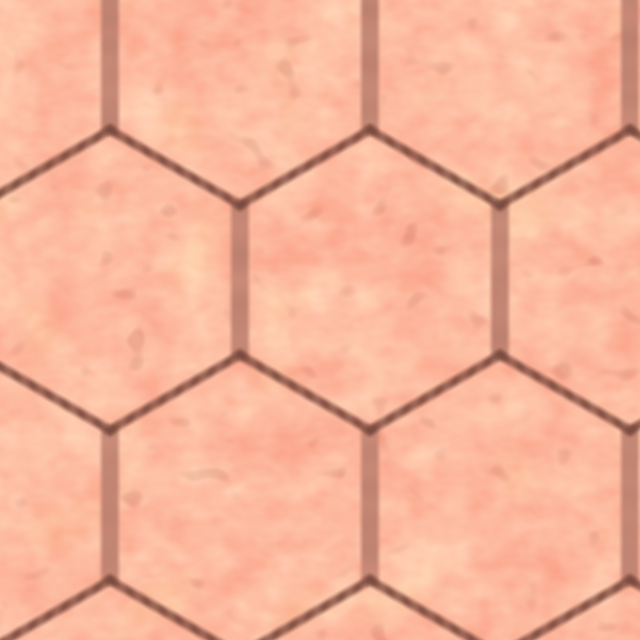
Give the GLSL for this pattern, as a WebGL 2 fragment shader.

```glsl
#version 300 es
precision highp float;
// Large pointy-topped hexagon tiles in mottled peach with brown joints.
// The nearest hexagon centre gives edge distances: upright joints are wide
// and pale, slanted joints thin and dark; gradient noise mottles the tiles.

#define TILE_WIDTH 0.40625
#define TILE_CENTRE vec2(0.578, 0.5625)
#define UPRIGHT_HALF 0.0138
#define SLANT_HALF 0.0066
#define JOINT_BLUR 0.0055
#define KNOT_RADIUS 0.0125
#define MOTTLE 0.95
#define PEACH_DEEP vec3(0.985, 0.655, 0.555)
#define PEACH_LIGHT vec3(1.0, 0.805, 0.695)
#define UPRIGHT_BROWN vec3(0.75, 0.51, 0.44)
#define SLANT_BROWN vec3(0.51, 0.31, 0.26)

uniform vec2 u_resolution;
out vec4 fragColor;

vec2 hash2(vec2 p) {
  vec3 q = fract(p.xyx * vec3(0.1031, 0.1030, 0.0973));
  q += dot(q, q.yzx + 33.33);
  return fract((q.xx + q.yz) * q.zy);
}

float cornerRamp(vec2 cell, vec2 corner, vec2 f) {
  return dot(hash2(cell + corner + 40.0) * 2.0 - 1.0, f - corner);
}

float gradientNoise(vec2 p) {
  vec2 cell = floor(p), f = fract(p);
  vec2 u = f * f * f * (f * (f * 6.0 - 15.0) + 10.0);
  float low = mix(cornerRamp(cell, vec2(0, 0), f), cornerRamp(cell, vec2(1, 0), f), u.x);
  float high = mix(cornerRamp(cell, vec2(0, 1), f), cornerRamp(cell, vec2(1, 1), f), u.x);
  return mix(low, high, u.y);
}

// Soft-edged band around zero distance
float band(float d, float halfWidth, float blur) {
  return 1.0 - smoothstep(halfWidth - blur, halfWidth + blur, d);
}

// Offset from the nearest centre of a hexagonal lattice
vec2 hexLocal(vec2 p) {
  vec2 pitch = TILE_WIDTH * vec2(1.0, sqrt(3.0));
  vec2 a = p - pitch * round(p / pitch);
  vec2 b = p - pitch * (floor(p / pitch) + 0.5);
  return dot(a, a) < dot(b, b) ? a : b;
}

vec3 tileColour(vec2 uv, vec2 centre) {
  // Broad clouds, blotches and slightly streaked grain
  float tone = 0.55 * gradientNoise(uv * 6.0 + 3.7);
  tone += 0.65 * gradientNoise(uv * vec2(14.0, 17.0) + 11.3);
  tone += 0.50 * gradientNoise(uv * vec2(27.0, 36.0) + 23.1);
  tone += 0.25 * gradientNoise(uv * vec2(52.0, 75.0) + 7.9);
  // Faint difference from tile to tile
  tone += 0.06 * (hash2(round(centre * 40.0) + 90.0).x - 0.5);
  vec3 colour = mix(PEACH_DEEP, PEACH_LIGHT, clamp(0.54 + MOTTLE * tone, 0.0, 1.1));
  // Warm yellow patches and sparse rosy flecks
  float warm = smoothstep(0.1, 0.5, gradientNoise(uv * 8.0 + 31.0));
  float fleck = smoothstep(0.24, 0.5, gradientNoise(uv * vec2(21.0, 25.0) + 57.0));
  colour += warm * vec3(0.0, 0.035, 0.005);
  return colour - fleck * vec3(0.06, 0.08, 0.07);
}

void main() {
  vec2 uv = gl_FragCoord.xy / u_resolution;
  vec2 local = hexLocal(uv - TILE_CENTRE);
  vec2 q = abs(local);
  float apothem = 0.5 * TILE_WIDTH;
  float side = TILE_WIDTH / sqrt(3.0);
  float blur = max(JOINT_BLUR, 0.7 / u_resolution.y);

  // Distances to upright edges, slanted edges and corners
  float uprightDist = apothem - q.x;
  float slantDist = apothem - dot(q, vec2(0.5, 0.5 * sqrt(3.0)));
  float knotDist = min(length(q - vec2(0.0, side)), length(q - vec2(apothem, 0.5 * side)));

  // Uneven ink: small beads on the slants, slow fading on the uprights
  float bead = 0.87 + 0.09 * cos(uv.x * 6.2832 / 0.0254);
  float fade = 0.94 + 0.25 * gradientNoise(uv * vec2(5.0, 24.0) + 71.0);

  vec3 colour = tileColour(uv, uv - local);
  colour = mix(colour, UPRIGHT_BROWN, fade * band(uprightDist, UPRIGHT_HALF, blur));
  colour = mix(colour, SLANT_BROWN, bead * band(slantDist, SLANT_HALF, blur));
  colour = mix(colour, SLANT_BROWN * 0.88, 0.7 * band(knotDist, KNOT_RADIUS * 0.6, KNOT_RADIUS * 0.6));
  fragColor = vec4(clamp(colour, 0.0, 1.0), 1.0);
}
```
